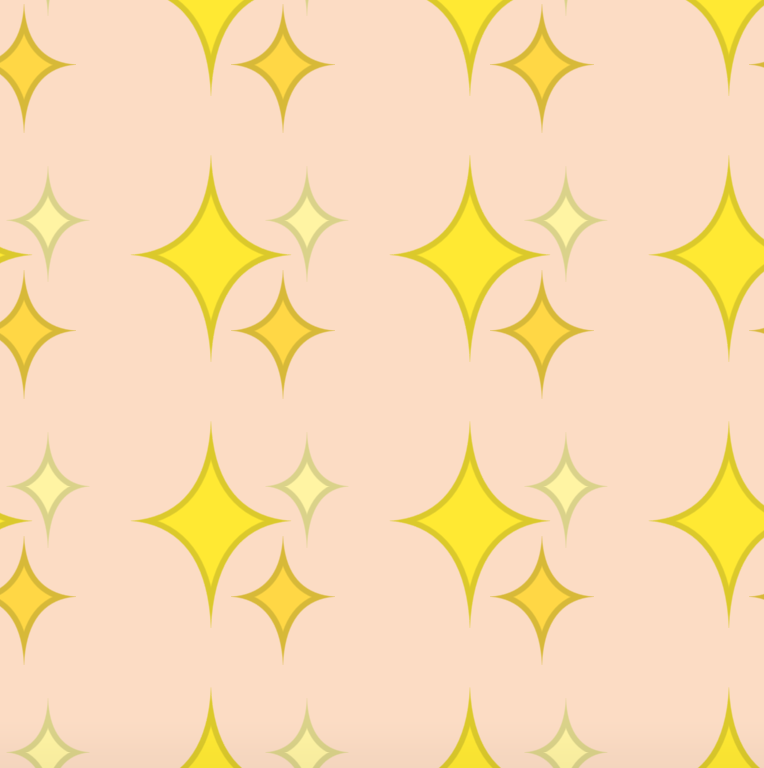
Write a WebGL 1 fragment shader that draws this pattern.

```glsl
precision highp float;
// Four-pointed sparkles in three sizes, repeated on a peach ground.
// Each arm edge is a quadratic curve; its distance gives the fill and rim.
// Lengths are fractions of the canvas height.

uniform vec2 u_resolution;

const vec2 TILE = vec2(0.3372, 0.3464);
const float RIM_WIDTH = 0.0075;
const float EDGE_SOFTNESS = 0.0013;
const float PINCH = 0.06; // control point position, 0 gives needle-thin tips
const int SEGMENTS = 18;

float segmentDistance(vec2 p, vec2 a, vec2 b) {
  vec2 ab = b - a;
  float t = clamp(dot(p - a, ab) / dot(ab, ab), 0.0, 1.0);
  return length(p - a - ab * t);
}

// Point on the curve from the side tip to the upright tip.
vec2 armCurve(vec2 reach, float t) {
  float s = 1.0 - t;
  return reach * (vec2(s * s, t * t) + 2.0 * s * t * PINCH);
}

// True when a folded point lies on the centre side of the curve.
bool insideArm(vec2 q) {
  float w = (1.0 - q.x - q.y) / (1.0 - 2.0 * PINCH);
  vec2 uv = q - w * PINCH;
  return w > 0.0 && 4.0 * uv.x * uv.y < w * w;
}

// Signed distance, negative inside; arms holds side, up and down lengths.
float sparkleDistance(vec2 p, vec3 arms) {
  vec2 reach = vec2(arms.x, p.y > 0.0 ? arms.y : arms.z);
  vec2 q = abs(p);
  float d = 10.0;
  vec2 previous = armCurve(reach, 0.0);
  for (int i = 1; i <= SEGMENTS; i++) {
    vec2 next = armCurve(reach, float(i) / float(SEGMENTS));
    d = min(d, segmentDistance(q, previous, next));
    previous = next;
  }
  return insideArm(q / reach) ? -d : d;
}

// Offset from the nearest repeat of a centre.
vec2 repeatAround(vec2 p, vec2 center) {
  return (fract((p - center) / TILE + 0.5) - 0.5) * TILE;
}

float coverage(float d, float softness) {
  return 1.0 - smoothstep(-softness, softness, d);
}

vec3 paintSparkle(vec3 base, vec2 p, vec2 center, vec3 arms,
                  vec3 rim, vec3 fill, float softness) {
  float d = sparkleDistance(repeatAround(p, center), arms);
  vec3 body = mix(rim, fill, coverage(d + RIM_WIDTH, softness));
  return mix(base, body, coverage(d, softness));
}

void main() {
  vec2 p = gl_FragCoord.xy / u_resolution.y;
  float softness = max(EDGE_SOFTNESS, 0.7 / u_resolution.y);

  vec3 color = vec3(0.988, 0.863, 0.769);

  // Large yellow sparkle
  color = paintSparkle(color, p, vec2(0.2747, 0.6682),
    vec3(0.104, 0.129, 0.139),
    vec3(0.86, 0.79, 0.17), vec3(1.0, 0.914, 0.2), softness);

  // Small pale sparkle
  color = paintSparkle(color, p, vec2(0.3997, 0.7132),
    vec3(0.0535, 0.070, 0.080),
    vec3(0.855, 0.825, 0.54), vec3(1.0, 0.955, 0.64), softness);

  // Medium golden sparkle
  color = paintSparkle(color, p, vec2(0.3685, 0.5695),
    vec3(0.067, 0.0785, 0.0885),
    vec3(0.845, 0.725, 0.22), vec3(1.0, 0.845, 0.27), softness);

  // Faint shade along the lower edge
  color *= 1.0 - 0.03 * (1.0 - smoothstep(0.0, 0.07, p.y));

  gl_FragColor = vec4(color, 1.0);
}
```
